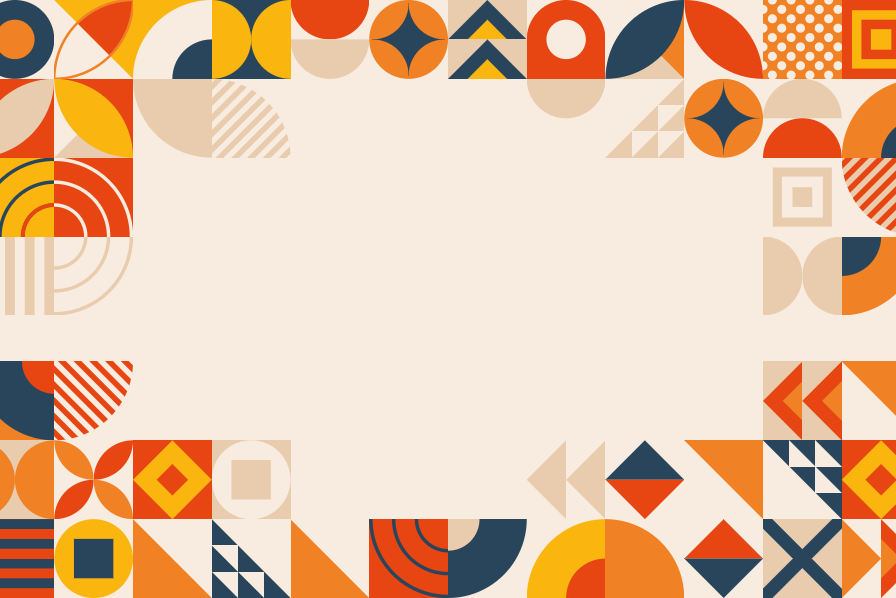
Reproduce this background procedurally as a WebGL 2 fragment shader.

```glsl
#version 300 es
precision highp float;
// Geometric mosaic tiles framing an empty cream field.
uniform vec2 u_resolution;
out vec4 fragColor;

const vec3 CREAM = vec3(.97, .925, .875), BEIGE = vec3(.91, .80, .68), RED = vec3(.905, .27, .07);
const vec3 ORANGE = vec3(.94, .505, .145), NAVY = vec3(.155, .27, .36), YELLOW = vec3(.98, .71, .06);
const vec2 TL = vec2(0), TR = vec2(1, 0), BL = vec2(0, 1), BR = vec2(1), MID = vec2(.5);

vec3 color = CREAM;
vec2 q;         // position inside the tile, y pointing down
float pixel;    // pixel size in tile units

void fill(vec3 c, float d) { color = mix(color, c, clamp(.5 - d / pixel, 0., 1.)); }
float disk(vec2 c, float r) { return distance(q, c) - r; }
float box(float r) { vec2 a = abs(q - .5); return max(a.x, a.y) - r; }
float diamond(float r) { vec2 a = abs(q - .5); return (a.x + a.y - r) * .707; }
float rising() { return max(disk(TL, 1.), disk(BR, 1.)); }
float falling() { return max(disk(TR, 1.), disk(BL, 1.)); }

void quarters(vec2 corner, vec3 outer, vec3 inner, float r) {
  fill(outer, disk(corner, 1.));
  fill(inner, disk(corner, r));
}
void sideDisks(vec3 c) {
  fill(c, min(disk(vec2(0, .5), .5), disk(vec2(1, .5), .5)));
}
void arcs(vec2 corner, vec3 c) {
  for (float r = .4; r < 1.1; r += .29) fill(c, abs(disk(corner, r)) - .022);
}
void stripedQuarter(vec2 corner, vec3 c) {
  vec2 v = abs(q - corner);
  float band = (abs(fract((v.x - v.y) * 5.) - .5) - .25) / 7.;
  fill(c, max(band, disk(corner, 1.)));
}
void star() {
  fill(ORANGE, disk(MID, .5));
  vec2 a = abs(q - .5);
  fill(NAVY, max(.46 - distance(a, vec2(.46)), max(a.x, a.y) - .46));
}
// Two arrowheads in a row, pointing to v.x = 0
void arrows(vec2 v, vec3 outer, vec3 inner) {
  float d = abs(v.y - .5) - fract(v.x * 2.) * .5;
  fill(outer, d * .707);
  fill(inner, (d + .25) * .707);
}
// Small triangles filling the half v.x > v.y
void lattice(vec2 v, vec3 c) {
  vec2 f = fract(v * 3.);
  fill(c, max(v.y - v.x, (f.y - f.x) / 3.) * .707);
}
void splitDiamond(vec3 top, vec3 bottom) {
  fill(top, max(diamond(.5), q.y - .5));
  fill(bottom, max(diamond(.5), .5 - q.y));
}
void framedDiamond() {
  fill(RED, -1.);
  fill(YELLOW, diamond(.5));
  fill(RED, diamond(.2));
}
void petals() {
  vec2 cell = floor(q * 2.), v = fract(q * 2.);
  if (cell.x != cell.y) v.x = 1. - v.x;
  float d = max(distance(v, TR), distance(v, BL)) - 1.;
  fill(cell.x == cell.y ? ORANGE : RED, d * .5);
}

void drawTile(int id) {
  float diag = (q.x - q.y) * .707, anti = (q.x + q.y - 1.) * .707;
  switch (id) {
    // Top row
    case 0: fill(NAVY, disk(MID, .5)); fill(ORANGE, disk(MID, .25)); break;
    case 1: fill(YELLOW, -diag); fill(RED, max(-diag, rising()));
      fill(ORANGE, abs(rising()) - .016); break;
    case 2: fill(YELLOW, -1.); quarters(BR, CREAM, NAVY, .5); break;
    case 3: fill(NAVY, -1.); sideDisks(YELLOW); break;
    case 4: fill(RED, disk(TR * .5, .5)); fill(CREAM, .5 - q.y);
      fill(BEIGE, max(disk(MID, .5), .5 - q.y)); break;
    case 5: case 21: star(); break;
    case 6: fill(BEIGE, -1.); arrows(q.yx, NAVY, YELLOW); break;
    case 7: fill(RED, min(disk(MID, .5), .5 - q.y)); fill(CREAM, disk(MID, .25)); break;
    case 8: fill(BEIGE, -anti); fill(ORANGE, max(-diag, -anti)); fill(NAVY, rising()); break;
    case 9: fill(RED, falling()); break;
    case 10: fill(ORANGE, -1.);
      fill(CREAM, (length(fract(vec2(q.x + q.y, q.x - q.y) * 4.2) - .5) - .34) / 6.); break;
    case 11: fill(RED, -1.); fill(YELLOW, box(.37)); fill(RED, box(.25)); fill(YELLOW, box(.13)); break;
    // Second to fourth rows
    case 12: fill(RED, -1.); fill(BEIGE, rising()); break;
    case 13: fill(BEIGE, max(-anti, diag)); fill(RED, -diag); fill(YELLOW, falling()); break;
    case 14: fill(BEIGE, disk(TR, 1.)); break;
    case 15: stripedQuarter(BL, BEIGE); break;
    case 19: fill(BEIGE, disk(TR * .5, .5)); break;
    case 20: lattice(vec2(q.x, 1. - q.y), BEIGE); break;
    case 22: fill(BEIGE, max(disk(MID, .5), q.y - .5)); fill(RED, disk(vec2(.5, 1), .5)); break;
    case 23: quarters(BR, ORANGE, NAVY, .5); break;
    case 24: fill(YELLOW, -1.); arcs(BR, NAVY); fill(RED, abs(disk(BR, .4)) - .025); break;
    case 25: fill(RED, -1.); arcs(BL, CREAM); break;
    case 34: fill(BEIGE, box(.375)); fill(CREAM, box(.26)); fill(BEIGE, box(.125)); break;
    case 35: fill(BEIGE, disk(TR, 1.)); stripedQuarter(TR, RED); break;
    case 36: fill(BEIGE, (abs(fract(q.x * 4.) - .75) - .25) / 4.); break;
    case 37: arcs(TL, BEIGE); break;
    case 46: sideDisks(BEIGE); break;
    case 47: quarters(TL, ORANGE, NAVY, .5); break;
    // Bottom three rows
    case 60: fill(ORANGE, -1.); quarters(TR, NAVY, RED, .41); break;
    case 61: stripedQuarter(TL, RED); break;
    case 70: fill(BEIGE, -1.); arrows(q, RED, ORANGE); break;
    case 71: case 81: fill(ORANGE, -diag); break;
    case 72: fill(BEIGE, -1.); sideDisks(ORANGE); break;
    case 73: petals(); break;
    case 74: case 83: framedDiamond(); break;
    case 75: fill(BEIGE, -1.); fill(CREAM, disk(MID, .5)); fill(BEIGE, box(.25)); break;
    case 79: arrows(q, BEIGE, BEIGE); break;
    case 80: splitDiamond(NAVY, RED); break;
    case 82: lattice(q, NAVY); break;
    case 84: fill(RED, -1.); fill(NAVY, (abs(fract(q.y * 4.) - .25) - .25) / 4.); break;
    case 85: fill(YELLOW, disk(MID, .5)); fill(NAVY, box(.25)); break;
    case 86: case 88: fill(ORANGE, diag); break;
    case 87: lattice(q.yx, NAVY); break;
    case 89: fill(RED, -1.); arcs(TR, NAVY); break;
    case 90: quarters(TL, NAVY, BEIGE, .4); break;
    case 91: quarters(BR, YELLOW, RED, .5); break;
    case 92: fill(ORANGE, disk(BL, 1.)); break;
    case 93: splitDiamond(RED, NAVY); break;
    case 94: fill(BEIGE, -1.); fill(NAVY, min(abs(diag), abs(anti)) - .085); break;
    case 95: arrows(vec2(1. - q.x, q.y), q.x < .5 ? ORANGE : RED, ORANGE); break;
  }
}

void main() {
  vec2 uv = gl_FragCoord.xy / u_resolution;
  // Tile grid: row 4 is the empty gap between the upper and lower rows
  vec2 grid = vec2(uv.x * 11.378 + .311, (1. - uv.y) * 7.585);
  if (grid.y > 4.585) grid.y += .415;
  q = fract(grid);
  pixel = 11.378 / u_resolution.x;
  drawTile(int(grid.y) * 12 + int(grid.x));
  fragColor = vec4(color, 1);
}
```
